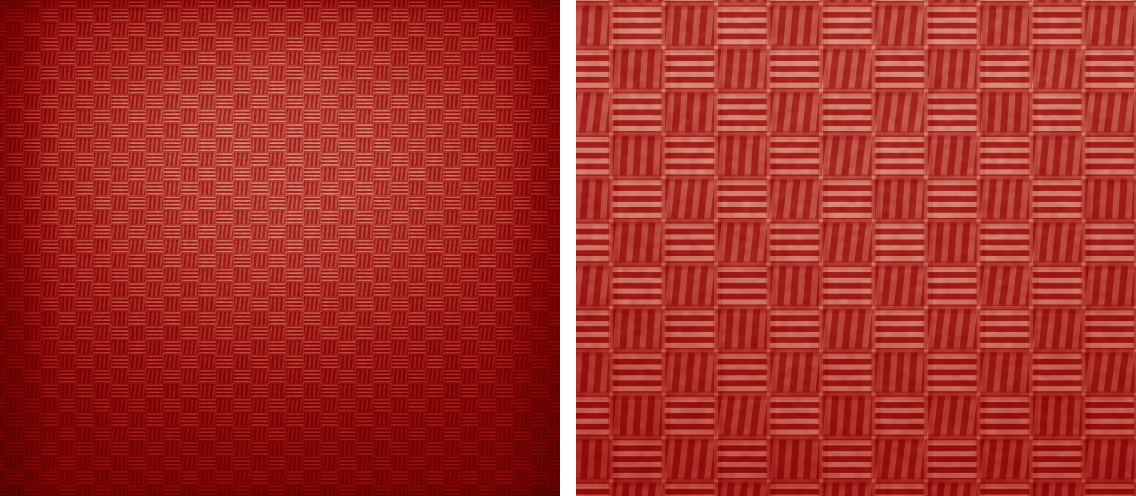
Left: the whole. Right: its middle third, enlarged.
Reproduce this pattern procedurally as a Shadertoy shader.

```glsl
// Embossed red basket weave: a checkerboard of cells ribbed across and upright.
// Each cell gives a relief height, which is added to a broad overhead glow;
// the resulting tone is then mapped to a red ramp that pales as it brightens.

const vec2 CELLS = vec2(32.0, 34.32);      // repeats across and down
const vec2 OFFSET = vec2(0.333, 0.53);     // part cell at left and top
const float RIBS = 4.0;                    // ribs in each cell
const float RIB_HALF_WIDTH = 0.06;
const float SEAM_HALF_WIDTH = 0.035;
const float BLUR_PIXELS = 0.6;
const float LEAN = 0.08;                   // slant of upright ribs
const float WEAR = 0.04;
const vec2 GLOW_CENTER = vec2(0.5, 0.70);
const float GLOW_CORE = 0.08;
const float GLOW_RADIUS = 0.94;
const float DARK_TONE = 0.468;
const float LIGHT_TONE = 0.728;
const float EDGE_SHADE = 0.085;

float hash(vec2 p) {
    return fract(sin(dot(p, vec2(127.1, 311.7))) * 43758.5453);
}

float noise(vec2 p) {
    vec2 i = floor(p), f = fract(p);
    f = f * f * (3.0 - 2.0 * f);
    return mix(mix(hash(i), hash(i + vec2(1, 0)), f.x),
               mix(hash(i + vec2(0, 1)), hash(i + vec2(1, 1)), f.x), f.y);
}

// Antialiased line of a given half width around distance zero
float line(float d, float halfWidth, float blur) {
    return 1.0 - smoothstep(halfWidth - blur, halfWidth + blur, abs(d));
}

// Evenly spaced ribs along one cell axis
float ribs(float x, float blur) {
    return line((fract(x * RIBS) - 0.5) / RIBS, RIB_HALF_WIDTH, blur);
}

float weaveRelief(vec2 grid, vec2 blur) {
    vec2 id = floor(grid), p = fract(grid);
    float variation = hash(id);
    bool across = mod(id.x + id.y, 2.0) < 0.5;

    // Ribs: bright across, muted and slightly leaning when upright
    float relief;
    if (across) {
        float ends = smoothstep(0.0, 0.07, min(p.x, 1.0 - p.x));
        relief = mix(-0.085, 0.115, ribs(p.y, blur.y) * ends);
    } else {
        float slant = LEAN * (0.6 + 0.8 * variation) * (p.y - 0.5);
        float ends = smoothstep(0.0, 0.1, min(p.y, 1.0 - p.y));
        relief = mix(-0.085, 0.03, ribs(p.x + slant, blur.x) * ends);
    }

    // Seams: a pale edge beside a shallow groove
    vec2 edge = p - step(0.5, p);
    relief += 0.10 * line(edge.x, SEAM_HALF_WIDTH, blur.x);
    relief += 0.08 * line(edge.y, SEAM_HALF_WIDTH, blur.y);
    relief -= 0.03 * line(p.x - 0.1, SEAM_HALF_WIDTH, blur.x);
    relief -= 0.03 * line(p.y - 0.1, SEAM_HALF_WIDTH, blur.y);

    // Uneven pressing within and between cells
    return relief + WEAR * (noise(grid * 7.0) - 0.5) + 0.012 * (variation - 0.5);
}

float glowTone(vec2 uv) {
    vec2 d = uv - GLOW_CENTER;
    d.y *= d.y > 0.0 ? 1.5 : 1.15;
    float fade = smoothstep(GLOW_CORE, GLOW_RADIUS, length(d));
    float tone = mix(LIGHT_TONE, DARK_TONE, fade);
    vec2 border = min(uv, 1.0 - uv);
    float shade = 1.0 - smoothstep(0.0, 0.12, border.x);
    shade += 0.5 * (1.0 - smoothstep(0.0, 0.03, border.y));
    return tone - EDGE_SHADE * shade;
}

// Deep red to pale rose, with green and blue rising quadratically
vec3 redRamp(float tone) {
    float lift = max(tone - 0.44, 0.0);
    float green = 0.01 + 3.2 * lift * lift;
    return vec3(tone, green, green * 0.88);
}

void mainImage(out vec4 fragColor, in vec2 fragCoord) {
    vec2 uv = fragCoord / iResolution.xy;
    vec2 grid = vec2(uv.x, 1.0 - uv.y) * CELLS - OFFSET;
    vec2 blur = BLUR_PIXELS * CELLS / iResolution.xy;

    float base = glowTone(uv);
    float contrast = mix(0.65, 1.0, smoothstep(0.42, 0.6, base));
    float tone = base + contrast * weaveRelief(grid, blur);
    fragColor = vec4(clamp(redRamp(tone), 0.0, 1.0), 1.0);
}
```
